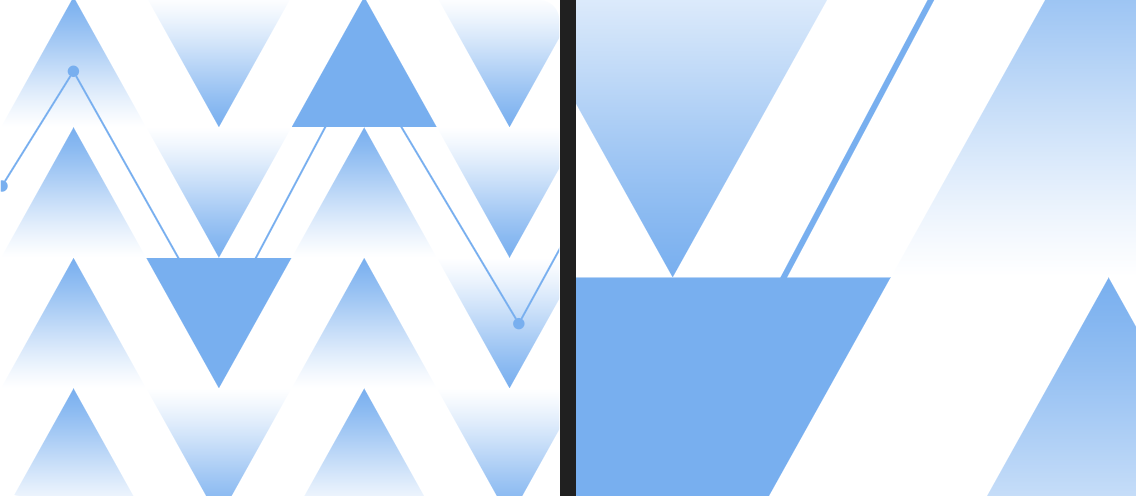
Left, the full canvas; right, a detail of the centre.
Give the GLSL for this background, as a Shadertoy shader.

```glsl
// Blue triangles in a grid: even columns point up, odd columns point down, each
// fading from apex to base. Two solid ones carry a zigzag chart line with dots.
// Lengths are in canvas heights, with y running down from the top edge.

float coverage(float d, float px) {
    return clamp(0.5 - d / px, 0.0, 1.0);
}

float segmentDistance(vec2 p, vec2 a, vec2 b) {
    vec2 ab = b - a;
    return length(p - a - ab * clamp(dot(p - a, ab) / dot(ab, ab), 0.0, 1.0));
}

float roundedBox(vec2 p, vec2 halfSize, float radius) {
    vec2 q = abs(p) - halfSize + radius;
    return length(max(q, 0.0)) + min(max(q.x, q.y), 0.0) - radius;
}

void mainImage(out vec4 fragColor, in vec2 fragCoord) {
    float px = 1.0 / iResolution.y;
    vec2 p = vec2(fragCoord.x, iResolution.y - fragCoord.y) * px;
    float width = iResolution.x * px;

    const vec3 white = vec3(1.0);
    const vec3 blue = vec3(0.472, 0.686, 0.937);

    // Triangle grid; t runs from 0 at the apex to 1 at the base
    vec2 cellSize = vec2(0.293, 0.2632);
    vec2 grid = (p - vec2(0.0018, -0.0066)) / cellSize;
    vec2 cell = floor(grid);
    vec2 f = fract(grid);
    bool pointsUp = mod(cell.x, 2.0) < 0.5;
    float t = pointsUp ? f.y : 1.0 - f.y;

    float side = (abs(f.x - 0.5) - 0.5 * t) * cellSize.x;
    side /= length(vec2(1.0, 0.5 * cellSize.x / cellSize.y));
    float triangle = coverage(max(side, (t - 1.0) * cellSize.y), px);

    // Solid cells: one up in the top row, one down in the third
    bool solid = cell == vec2(2.0, 0.0) || cell == vec2(1.0, 2.0);
    vec3 fill = solid ? blue : mix(blue, white, smoothstep(-0.03, 1.0, t) * 0.3 + t * 0.7);
    vec3 color = mix(white, fill, triangle);

    // Chart line with a dot at every turn
    vec2 turns[6] = vec2[6](
        vec2(0.004, 0.375), vec2(0.148, 0.1437), vec2(0.440, 0.663),
        vec2(0.728, 0.120), vec2(1.046, 0.6525), vec2(1.147, 0.468));
    float chart = 1.0;
    for (int i = 0; i < 5; i++) {
        chart = min(chart, segmentDistance(p, turns[i], turns[i + 1]) - 0.002);
        chart = min(chart, length(p - turns[i]) - 0.0115);
    }
    color = mix(color, blue, coverage(chart, px));

    // Rounded white frame
    vec2 halfSize = 0.5 * vec2(width, 1.0);
    float frame = roundedBox(p - halfSize, halfSize - vec2(0.0015, 0.0), 0.04);
    color = mix(white, color, coverage(frame, px));

    fragColor = vec4(color, 1.0);
}
```
